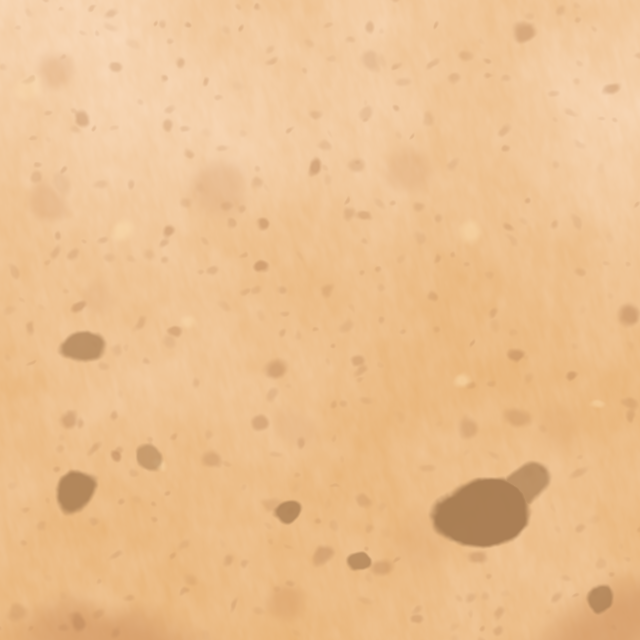
A WebGL 1 fragment shader for this texture:

```glsl
precision highp float;

uniform vec2 u_resolution;

const vec3 DEEP_TAN = vec3(0.915, 0.715, 0.485);
const vec3 PALE_SKIN = vec3(0.967, 0.835, 0.700);
const vec3 MOLE_BROWN = vec3(0.655, 0.485, 0.320);
const vec3 FRECKLE = vec3(0.720, 0.510, 0.340);
const vec3 RUST = vec3(0.800, 0.560, 0.360);
const vec3 GLINT = vec3(0.985, 0.865, 0.680);

vec2 hash2(vec2 p) {
  vec3 q = fract(p.xyx * vec3(0.1031, 0.1030, 0.0973));
  q += dot(q, q.yzx + 33.33);
  return fract((q.xx + q.yz) * q.zy);
}

float noise(vec2 p) {
  vec2 i = floor(p);
  vec2 f = fract(p);
  f = f * f * (3.0 - 2.0 * f);
  float low = mix(hash2(i).x, hash2(i + vec2(1.0, 0.0)).x, f.x);
  float high = mix(hash2(i + vec2(0.0, 1.0)).x, hash2(i + 1.0).x, f.x);
  return mix(low, high, f.y);
}

float fbm(vec2 p) {
  float sum = 0.0;
  float amp = 0.5;
  for (int i = 0; i < 4; i++) {
    sum += amp * noise(p);
    p = mat2(0.8, 0.6, -0.6, 0.8) * p * 2.03 + 7.1;
    amp *= 0.5;
  }
  return sum / 0.9375;
}

vec2 rotate(vec2 p, float angle) {
  float c = cos(angle);
  float s = sin(angle);
  return vec2(c * p.x + s * p.y, c * p.y - s * p.x);
}

// Soft-edged ellipse: 1 inside, 0 outside
float ellipse(vec2 p, float angle, vec2 radii, float soft) {
  float d = length(rotate(p, angle) / radii);
  return 1.0 - smoothstep(1.0 - soft, 1.0 + soft, d);
}

// Jittered cells of ellipses; size and strength are (min, max) ranges.
// Spots thin out above the height given by ceiling.
float scatter(vec2 p, float cells, float density, vec2 size, vec2 strength,
              float soft, float ceiling, float seed) {
  vec2 home = floor(p * cells);
  float cover = 0.0;
  for (int y = -1; y <= 1; y++) {
    for (int x = -1; x <= 1; x++) {
      vec2 cell = home + vec2(float(x), float(y));
      vec2 jitter = hash2(cell + seed);
      vec2 look = hash2(cell + seed + 41.7);
      vec2 pick = hash2(cell + seed + 87.3);
      vec2 center = (cell + 0.2 + 0.6 * jitter) / cells;
      float chance = density * (1.0 - smoothstep(ceiling - 0.1, ceiling + 0.1, center.y));
      float radius = mix(size.x, size.y, look.x * look.x);
      float stretch = mix(1.0, 1.4, pick.y * pick.y);
      float spot = ellipse(p - center, (look.y - 0.5) * 2.4,
                           radius * vec2(stretch, 1.0 / stretch), soft);
      cover = max(cover, spot * step(pick.x, chance) * mix(strength.x, strength.y, look.y));
    }
  }
  return cover;
}

// Broad tone plus slightly slanted fine mottling
float skinTone(vec2 p) {
  float leftGlow = ellipse(p - vec2(0.08, 0.88), -0.4, vec2(0.28, 0.17), 0.9);
  float rightGlow = ellipse(p - vec2(0.98, 0.88), 0.9, vec2(0.22, 0.15), 0.8);
  vec2 slanted = rotate(p, 0.25);
  float tone = 0.19 + 0.36 * p.y + 0.35 * (leftGlow + rightGlow);
  tone += 0.75 * (fbm(p * 5.0 + 3.0) - 0.5);
  tone += 0.28 * (fbm(slanted * vec2(55.0, 32.0)) - 0.5);
  tone += 0.12 * (noise(slanted * vec2(150.0, 60.0)) - 0.5);
  return tone;
}

void main() {
  vec2 p = gl_FragCoord.xy / u_resolution.y;
  vec2 wobble = vec2(fbm(p * 18.0), fbm(p * 18.0 + 31.0)) - 0.5;
  vec2 q = p + 0.026 * wobble;
  vec3 color = mix(DEEP_TAN, PALE_SKIN, clamp(skinTone(p), -0.1, 1.1));

  // Rusty stains along the lower edge
  float stain = ellipse(q - vec2(0.17, -0.01), -0.1, vec2(0.14, 0.05), 0.6);
  stain = max(stain, ellipse(q - vec2(0.96, 0.02), 0.5, vec2(0.14, 0.05), 0.75));
  color = mix(color, RUST, 0.55 * stain);

  // Faint patches, freckles, flecks and glints
  color = mix(color, RUST, scatter(q, 5.0, 0.5, vec2(0.025, 0.05), vec2(0.08, 0.3), 0.5, 0.9, 5.0));
  color = mix(color, FRECKLE, scatter(q, 13.0, 0.28, vec2(0.008, 0.016), vec2(0.12, 0.5), 0.5, 0.95, 19.0));
  color = mix(color, FRECKLE, scatter(q, 36.0, 0.25, vec2(0.004, 0.008), vec2(0.06, 0.28), 0.65, 1.2, 53.0));
  color = mix(color, GLINT, scatter(q, 9.0, 0.1, vec2(0.008, 0.016), vec2(0.3, 0.6), 0.6, 0.9, 71.0));

  // Dark moles and the large two-lobed blot
  float moles = scatter(q, 6.0, 0.32, vec2(0.018, 0.031), vec2(0.5, 0.85), 0.2, 0.6, 11.0);
  float lobe = ellipse(q - vec2(0.82, 0.24), 0.6, vec2(0.043, 0.028), 0.2);
  float blot = ellipse(q - vec2(0.755, 0.2), 0.2, vec2(0.072, 0.05), 0.1);
  float dark = max(moles, max(0.68 * lobe, 0.95 * blot));
  color = mix(color, MOLE_BROWN, dark);

  gl_FragColor = vec4(color, 1.0);
}
```
